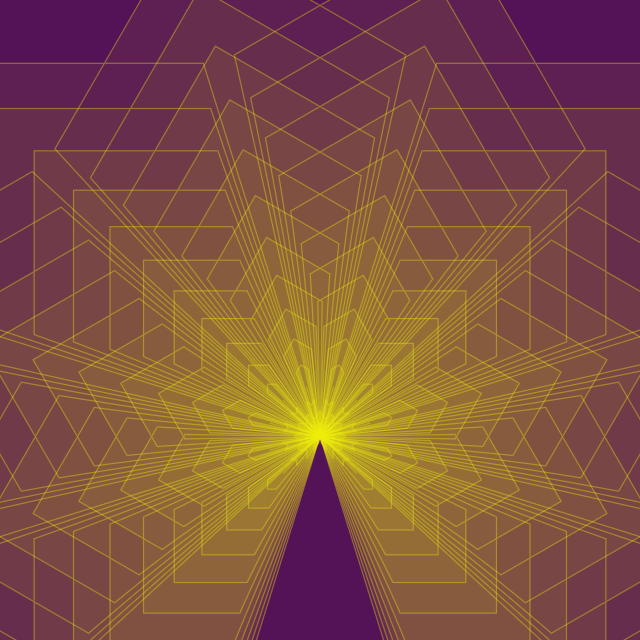
This background is drawn by a WebGL 1 fragment shader. Its source:

```glsl
precision highp float;

uniform vec2 u_resolution;

const vec3 PLUM = vec3(0.33, 0.07, 0.34);
const vec3 YELLOW = vec3(0.93, 0.93, 0.035);
const vec2 HUB = vec2(0.5, 0.3177);       // where all petals meet
const int LAYERS = 16;
const int PETALS = 6;                     // one mirrored half plus one crossing over
const float FIRST_ANGLE = -0.785398;
const float ANGLE_STEP = 0.523599;
const float TIP_GROWTH = 0.003223;        // tip radius grows with the layer squared
const float SHOULDER_GROWTH = 0.016113;   // shoulder offset grows linearly
const float FILL_ALPHA = 0.065;
const float LINE_ALPHA = 0.38;
const float LINE_WIDTH = 0.0019;

float cross2(vec2 a, vec2 b) {
  return a.x * b.y - a.y * b.x;
}

float segmentDistance(vec2 p, vec2 a, vec2 b) {
  vec2 ab = b - a;
  float t = clamp(dot(p - a, ab) / max(dot(ab, ab), 1e-9), 0.0, 1.0);
  return length(p - a - ab * t);
}

// Signed distance to a kite along +x, folded across its axis
float petalDistance(vec2 p, float tip, float shoulder) {
  p.y = abs(p.y);
  vec2 end = vec2(tip, 0.0);
  vec2 side = 0.5 * vec2(tip + shoulder, abs(tip - shoulder));
  float dist = min(segmentDistance(p, vec2(0.0), side),
                   segmentDistance(p, side, end));
  bool inside = cross2(side, p) < 0.0 && cross2(side - end, p - end) > 0.0;
  return inside ? -dist : dist;
}

void main() {
  float scale = min(u_resolution.x, u_resolution.y);
  float pixel = 1.0 / scale;
  vec2 p = (gl_FragCoord.xy - HUB * u_resolution) / scale;
  p.x = abs(p.x);

  float transmission = 1.0;
  for (int i = 1; i <= LAYERS; i++) {
    float layer = float(i);
    float tip = TIP_GROWTH * layer * layer;
    float shoulder = SHOULDER_GROWTH * layer;

    // Merge one ring of petals, keeping the overlapping outlines
    float area = 10.0;
    float outline = 10.0;
    for (int k = 0; k < PETALS; k++) {
      float angle = FIRST_ANGLE + ANGLE_STEP * float(k);
      vec2 axis = vec2(cos(angle), sin(angle));
      vec2 local = vec2(dot(axis, p), cross2(axis, p));
      float dist = petalDistance(local, tip, shoulder);
      area = min(area, dist);
      outline = min(outline, abs(dist));
    }

    // Stack translucent fill and line
    float fill = clamp(0.5 - area / pixel, 0.0, 1.0);
    float line = clamp(0.5 + (0.5 * LINE_WIDTH - outline) / pixel, 0.0, 1.0);
    transmission *= (1.0 - FILL_ALPHA * fill) * (1.0 - LINE_ALPHA * line);
  }

  gl_FragColor = vec4(mix(YELLOW, PLUM, transmission), 1.0);
}
```
